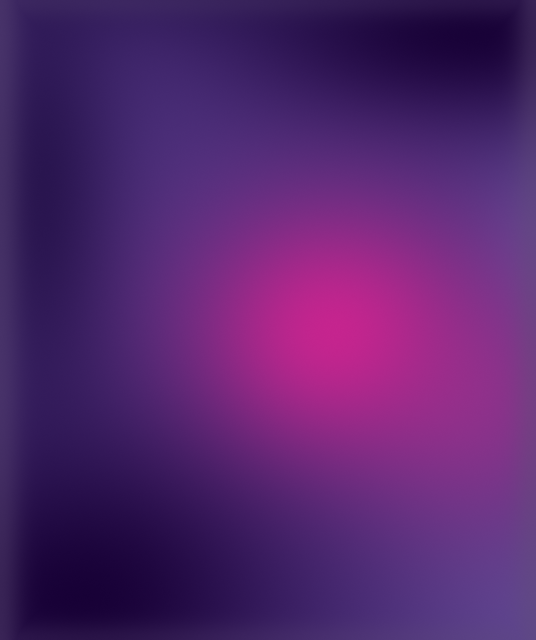
A Shadertoy shader for this background:

```glsl
// Soft violet backdrop with a magenta glow, dark corners and a pale hazy rim.

const vec3 VIOLET       = vec3(0.31, 0.20, 0.50);
const vec3 MIDNIGHT     = vec3(0.09, 0.00, 0.21);
const vec3 INDIGO       = vec3(0.12, 0.05, 0.26);
const vec3 PERIWINKLE   = vec3(0.37, 0.28, 0.57);
const vec3 PLUM         = vec3(0.57, 0.20, 0.55);
const vec3 MAGENTA      = vec3(0.79, 0.14, 0.56);
const vec3 HAZE         = vec3(0.38, 0.31, 0.47);

const vec2  GLOW_CENTRE = vec2(0.62, 0.483);
const vec2  GLOW_RADIUS = vec2(0.25, 0.19);
const float GLOW_AMOUNT = 0.96;
const vec2  RIM_WIDTH   = vec2(0.040, 0.028);
const vec2  RIM_AMOUNT  = vec2(0.40, 0.22);
const float GRAIN       = 1.0 / 255.0;

// Gaussian falloff inside an axis-aligned ellipse
float softSpot(vec2 p, vec2 centre, vec2 radius) {
    vec2 d = (p - centre) / radius;
    return exp(-dot(d, d));
}

float hash(vec2 p) {
    vec3 q = fract(p.xyx * 0.1031);
    q += dot(q, q.yzx + 33.33);
    return fract((q.x + q.y) * q.z);
}

void mainImage(out vec4 fragColor, in vec2 fragCoord) {
    vec2 uv = fragCoord / iResolution.xy;
    vec3 color = VIOLET;

    // Pale light along the right side
    color = mix(color, PERIWINKLE, 0.80 * softSpot(uv, vec2(1.00, 0.62), vec2(0.12, 0.20)));
    color = mix(color, PERIWINKLE, 0.90 * softSpot(uv, vec2(1.00, 0.05), vec2(0.25, 0.20)));

    // Dark corners, left side and top band
    color = mix(color, MIDNIGHT, softSpot(uv, vec2(0.88, 0.96), vec2(0.45, 0.16)));
    color = mix(color, MIDNIGHT, softSpot(uv, vec2(0.14, 0.06), vec2(0.42, 0.28)));
    color = mix(color, INDIGO, 0.80 * softSpot(uv, vec2(0.07, 0.70), vec2(0.16, 0.40)));
    color = mix(color, INDIGO, 0.60 * softSpot(uv, vec2(0.40, 1.04), vec2(0.50, 0.10)));

    // Broad plum lobe, then the bright core
    color = mix(color, PLUM, 0.75 * softSpot(uv, vec2(0.90, 0.36), vec2(0.24, 0.20)));
    color = mix(color, MAGENTA, GLOW_AMOUNT * softSpot(uv, GLOW_CENTRE, GLOW_RADIUS));

    // Hazy rim on all four edges
    vec2 edge = min(uv, 1.0 - uv) / RIM_WIDTH;
    vec2 rim = RIM_AMOUNT * exp(-edge * edge);
    color = mix(color, HAZE, max(rim.x, rim.y));

    // Slight dither against banding
    color += (hash(fragCoord) - 0.5) * GRAIN;
    fragColor = vec4(color, 1.0);
}
```
